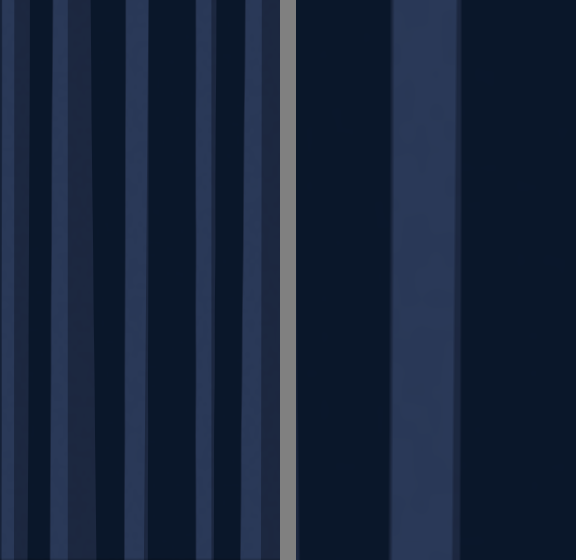
Left, the full canvas; right, a detail of the centre.
Write a WebGL 1 fragment shader that draws this pattern.

```glsl
precision mediump float;
uniform vec2 u_resolution;

const vec3 DARK = vec3(0.04, 0.09, 0.165);
const vec3 SHADE = vec3(0.11, 0.155, 0.25);
const vec3 LIGHT = vec3(0.163, 0.222, 0.343);

float hash(vec2 p) {
  return fract(sin(dot(p, vec2(12.99, 78.23))) * 437.58);
}

float noise(vec2 p) {
  vec2 i = floor(p), f = fract(p);
  f = f * f * (3.0 - 2.0 * f);
  return mix(mix(hash(i), hash(i + vec2(1, 0)), f.x),
             mix(hash(i + vec2(0, 1)), hash(i + vec2(1, 1)), f.x), f.y);
}

// Smoothed coverage of the span between two vertical edges
float span(float x, float left, float right, float soft) {
  return clamp((x - left) / soft + 0.5, 0.0, 1.0)
       * clamp((right - x) / soft + 0.5, 0.0, 1.0);
}

// Left edge, fold and right edge of a slat, tapering from bottom to top
vec3 slatEdges(int i, float y) {
  vec3 bottom = vec3(0.006, 0.050, 0.099), top = vec3(0.008, 0.051, 0.107);
  if (i == 1) {
    bottom = vec3(0.180, 0.242, 0.344);
    top = vec3(0.190, 0.242, 0.323);
  } else if (i == 2) {
    bottom = vec3(0.446, 0.514, 0.528);
    top = vec3(0.451, 0.530, 0.531);
  } else if (i == 3) {
    bottom = vec3(0.701, 0.755, 0.763);
    top = vec3(0.701, 0.755, 0.773);
  } else if (i == 4) {
    bottom = vec3(0.860, 0.932, 1.010);
    top = vec3(0.878, 0.935, 1.010);
  }
  return mix(bottom, top, y);
}

void main() {
  vec2 uv = gl_FragCoord.xy / u_resolution;
  float soft = max(1.0 / u_resolution.x, 0.003);
  vec3 color = DARK;

  // Five slats, each with a lit face, a shaded side and a thin left rim
  for (int i = 0; i < 5; i++) {
    vec3 edge = slatEdges(i, uv.y);
    float wobble = (noise(vec2(float(i) * 7.3, uv.y * 9.0)) - 0.5) * 0.0015;
    edge.xz += wobble;
    color = mix(color, SHADE, span(uv.x, edge.x - 0.003, edge.z, soft));
    color = mix(color, LIGHT, span(uv.x, edge.x, edge.y, soft));
  }

  // Shaded left border, faint mottling and a dim lower border
  color = mix(color, SHADE, 0.6 * (1.0 - smoothstep(0.003, 0.009, uv.x)));
  color *= 1.0 + 0.025 * (noise(uv * vec2(60.0, 90.0)) - 0.5);
  color *= mix(0.85, 1.0, smoothstep(0.0, 0.005, uv.y));
  gl_FragColor = vec4(color, 1.0);
}
```
